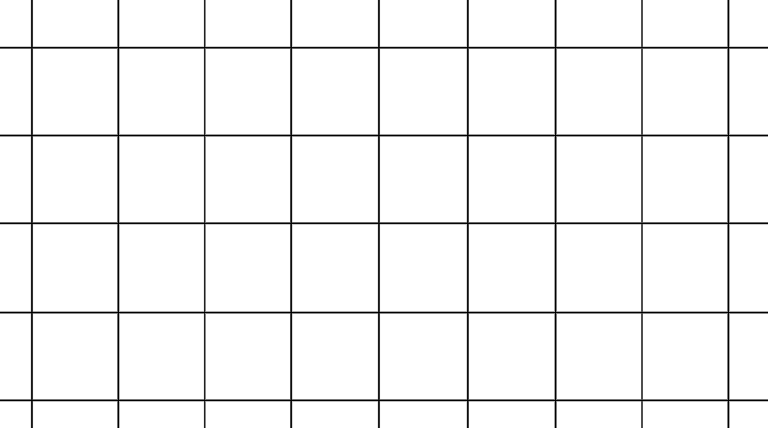
Give the GLSL for this pattern, as a WebGL 2 fragment shader.

```glsl
#version 300 es
precision highp float;

uniform vec2 u_resolution;
out vec4 fragColor;

// Coverage of a line of the given width at distance d from its centre
float lineCoverage(float d, float width, float pixel) {
    return smoothstep(-0.8 * pixel, 0.8 * pixel, 0.5 * width - abs(d));
}

void main() {
    float pixel = 1.0 / u_resolution.y;
    vec2 p = gl_FragCoord.xy * pixel;

    // Index of the nearest grid line on each axis
    vec2 start = vec2(0.0746, 0.0646);
    vec2 pitch = vec2(0.2019, 0.2051);
    vec2 index = floor((p - start) / pitch + 0.5);

    // Slight drift in the spacing
    vec2 drift = vec2(0.0121 * smoothstep(3.0, 6.0, index.x),
                      0.0035 * step(1.5, index.y));
    vec2 offset = p - start - pitch * index - drift;

    // Every fifth upright is thinner
    bool thin = abs(mod(index.x, 5.0) - 2.0) < 0.5;
    float upright = lineCoverage(offset.x, thin ? 0.0033 : 0.0043, pixel);
    float level = lineCoverage(offset.y, 0.0041, pixel);

    // Black ink on white paper
    vec3 paper = vec3(1.0);
    vec3 ink = vec3(0.0);
    fragColor = vec4(mix(paper, ink, max(upright, level)), 1.0);
}
```
